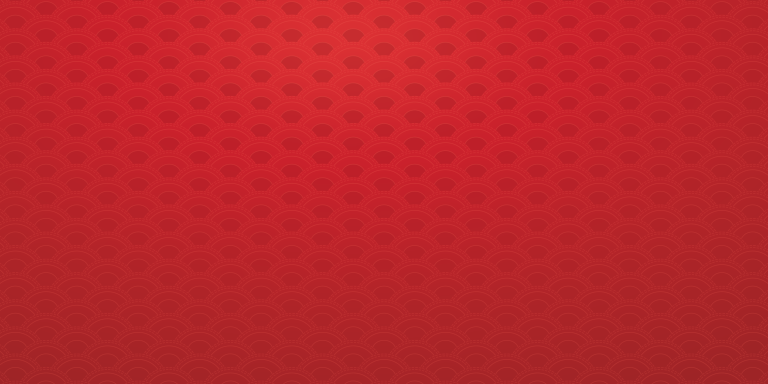
A WebGL 1 fragment shader for this pattern:

```glsl
precision highp float;
// Overlapping wave scales in staggered rows on a red field lit from the top.
// Each scale is a disc holding thin rings and a faint domed core; discs are
// composited front to back, lower rows in front, over a radial gradient.

uniform vec2 u_resolution;

#define REPEATS_ACROSS 12.5
#define ROW_STEP 0.2205
#define ROW_PHASE 0.25
#define SCALE_RADIUS 0.5
#define CORE_CENTER vec2(0.0, 0.10)
#define CORE_SIZE vec2(0.195, 0.17)
#define LINE_WIDTH 0.011
#define DASHES_PER_TURN 52.0
#define LINE_STRENGTH 0.36
#define CORE_DARKNESS 0.085
#define GLOW_CENTER vec2(0.90, 0.90)
#define LINE_COLOR vec3(0.92, 0.35, 0.30)

// Coverage of a filled shape from its signed distance, over one pixel.
float fillCoverage(float signedDistance, float pixel) {
  return clamp(0.5 - signedDistance / pixel, 0.0, 1.0);
}

// Coverage of an outline; lines below one pixel fade instead of vanishing.
float lineCoverage(float signedDistance, float pixel) {
  float edge = (0.5 * (LINE_WIDTH + pixel) - abs(signedDistance)) / pixel;
  return clamp(edge, 0.0, min(1.0, LINE_WIDTH / pixel));
}

// Approximate signed distance to the elliptical core.
float coreDistance(vec2 local) {
  vec2 unit = (local - CORE_CENTER) / CORE_SIZE;
  float level = length(unit);
  return level * (level - 1.0) / max(length(unit / CORE_SIZE), 0.001);
}

// Soft on-off pattern along the arc, measured from its crown.
float dashPattern(vec2 local, float pixel) {
  float turn = atan(local.x, local.y) / 6.2831853;
  float gap = abs(fract(turn * DASHES_PER_TURN) - 0.5);
  float soft = 0.5 * pixel * DASHES_PER_TURN / (6.2831853 * SCALE_RADIUS);
  return 1.0 - smoothstep(0.34 - soft, 0.34 + soft, gap);
}

// Ink of one scale: x = lines, y = core, z = shade toward the middle.
vec3 scaleInk(vec2 local, float pixel) {
  float dist = length(local);
  float core = coreDistance(local);
  float dashed = max(lineCoverage(dist - 0.490, pixel),
                     lineCoverage(dist - 0.457, pixel));
  float solid = max(lineCoverage(dist - 0.400, pixel),
                    lineCoverage(core, pixel));
  float lines = max(0.8 * dashed * dashPattern(local, pixel), solid);
  float shade = 1.0 - smoothstep(0.25, SCALE_RADIUS, dist);
  return vec3(lines, fillCoverage(core, pixel), shade);
}

// Red field: bright near the glow, deep at the bottom corners.
vec3 fieldColor(float glowDistance) {
  vec3 color = mix(vec3(0.865, 0.190, 0.203), vec3(0.798, 0.130, 0.172),
                   smoothstep(0.0, 0.36, glowDistance));
  color = mix(color, vec3(0.700, 0.143, 0.160),
              clamp((glowDistance - 0.34) / 0.36, 0.0, 1.0));
  return mix(color, vec3(0.630, 0.143, 0.152),
             clamp((glowDistance - 0.70) / 0.32, 0.0, 1.0));
}

void main() {
  // Pattern space: one unit is one horizontal repeat.
  float pixel = REPEATS_ACROSS / u_resolution.x;
  vec2 point = gl_FragCoord.xy * pixel;

  // Front-to-back compositing of every row that can reach this point.
  float firstRow = floor((point.y - SCALE_RADIUS) / ROW_STEP);
  float remaining = 1.0;
  vec3 ink = vec3(0.0);
  for (int i = 0; i < 6; i++) {
    float row = firstRow + float(i);
    float shift = ROW_PHASE + 0.5 * mod(row, 2.0);
    vec2 local = vec2(fract(point.x - shift + 0.5) - 0.5,
                      point.y - row * ROW_STEP);
    float cover = fillCoverage(length(local) - SCALE_RADIUS, pixel);
    ink += remaining * cover * scaleInk(local, pixel);
    remaining *= 1.0 - cover;
  }

  // The core darkens only where the field is lit; lines fade gently.
  vec2 toGlow = gl_FragCoord.xy / u_resolution.y - GLOW_CENTER;
  float glowDistance = length(toGlow * vec2(0.55, 1.0));
  float lit = 1.0 - smoothstep(0.0, 0.8, glowDistance);

  vec3 color = fieldColor(glowDistance);
  color *= 1.0 - ink.y * CORE_DARKNESS * mix(0.08, 1.0, lit);
  color *= 1.0 - 0.012 * ink.z;
  color = mix(color, LINE_COLOR, ink.x * LINE_STRENGTH * mix(0.7, 1.0, lit));
  gl_FragColor = vec4(color, 1.0);
}
```
